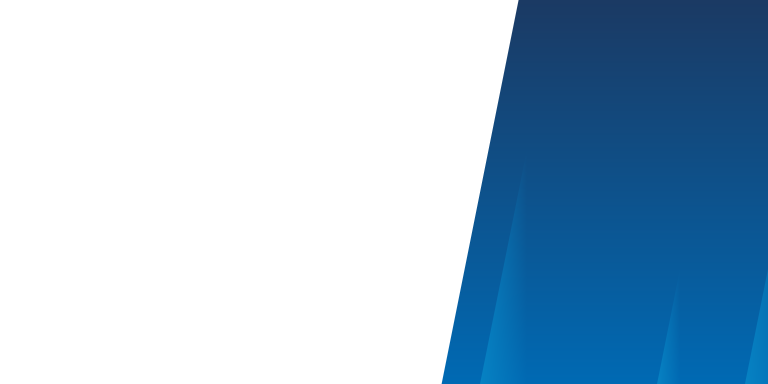
A Shadertoy shader for this background:

```glsl
#define PANEL_BASE 1.150
#define EDGE_LEAN 0.2005
#define SHARD_COUNT 3
#define GLOW_STRENGTH 0.88
#define TOP_COLOR vec3(0.105, 0.226, 0.390)
#define BOTTOM_COLOR vec3(0.0, 0.414, 0.704)
#define GLOW_COLOR vec3(0.03, 0.525, 0.775)

// Shards: x of the left foot, width of the fade
const vec2 SHARDS[SHARD_COUNT] = vec2[](
    vec2(1.250, 0.122), vec2(1.711, 0.060), vec2(1.940, 0.130));

// Coverage of the area to the right of a leaning edge
float rightOfEdge(vec2 p, float base, float pixel) {
    float dist = (p.x - base - EDGE_LEAN * p.y) / length(vec2(1.0, EDGE_LEAN));
    return clamp(dist / pixel + 0.5, 0.0, 1.0);
}

void mainImage(out vec4 fragColor, in vec2 fragCoord) {
    // Canvas units: two wide, one high
    vec2 p = fragCoord / iResolution.xy * vec2(2.0, 1.0);
    float pixel = 1.0 / iResolution.y;

    // Vertical panel gradient
    vec3 panel = mix(BOTTOM_COLOR, TOP_COLOR, clamp(p.y, 0.0, 1.0));

    // Glowing shards, bright at the foot and fading rightwards
    for (int i = 0; i < SHARD_COUNT; i++) {
        vec2 shard = SHARDS[i];
        float fade = clamp(1.0 - (p.x - shard.x) / shard.y, 0.0, 1.0);
        float glow = GLOW_STRENGTH * fade * rightOfEdge(p, shard.x, pixel);
        panel = mix(panel, GLOW_COLOR, glow);
    }

    // Panel over white
    vec3 color = mix(vec3(1.0), panel, rightOfEdge(p, PANEL_BASE, pixel));
    fragColor = vec4(color, 1.0);
}
```
